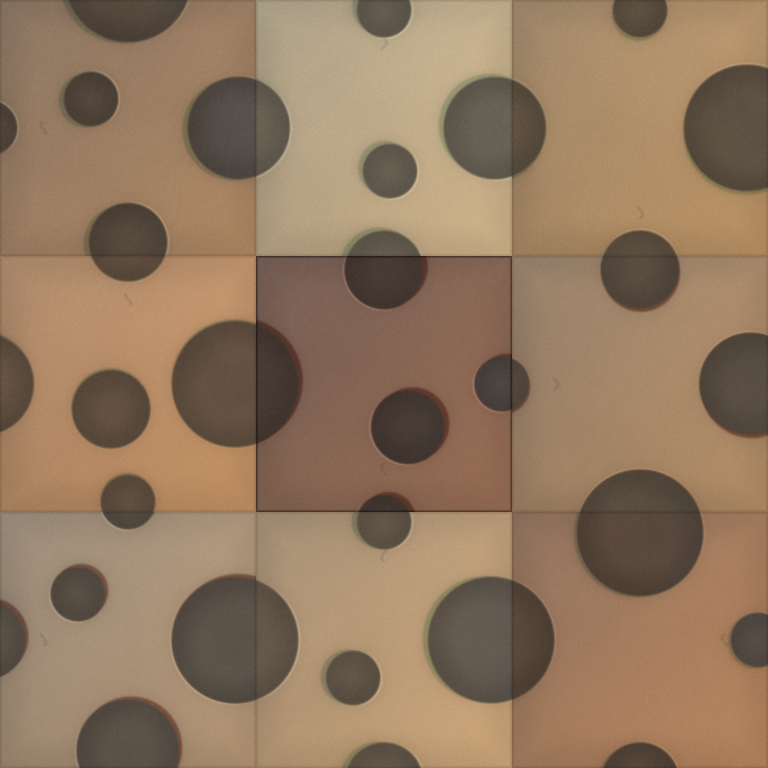
Write a Shadertoy shader that draws this pattern.

```glsl
// Three by three worn tan tiles, each pierced by round holes on its edges and inside.

const float TILES = 3.0;          // tiles across and down
const float SOFT = 0.007;         // edge blur, in tile widths
const float SIZE_BASE = 0.0586;   // hole radius = base + size * step
const float SIZE_STEP = 0.0469;
const float LEAN = 0.3;           // how far edge holes slide, per radius
const float SEAM_WIDTH = 0.012;
const float GRAIN = 0.018;
const vec3 COOL_GREY = vec3(0.33, 0.34, 0.36);
const vec3 GREEN_WALL = vec3(0.75, 0.83, 0.80);
const vec3 RED_WALL = vec3(0.70, 0.55, 0.53);

// Face colour of each tile, row by row from the top left
const vec3 FACE[9] = vec3[9](
    vec3(0.62, 0.50, 0.39), vec3(0.75, 0.67, 0.54), vec3(0.69, 0.56, 0.41),
    vec3(0.73, 0.56, 0.41), vec3(0.53, 0.40, 0.33), vec3(0.65, 0.53, 0.41),
    vec3(0.66, 0.57, 0.47), vec3(0.73, 0.61, 0.47), vec3(0.65, 0.49, 0.37));

// Size class of the edge holes: top, right, bottom, left
const vec4 EDGE_SIZE[9] = vec4[9](
    vec4(4, 3, 2, 1), vec4(1, 3, 2, 3), vec4(1, 4, 2, 3),
    vec4(2, 4, 1, 3), vec4(2, 1, 1, 4), vec4(2, 3, 4, 1),
    vec4(1, 4, 3, 2), vec4(1, 4, 2, 4), vec4(4, 1, 2, 4));

// Inner hole: centre and size class, zero for none
const vec3 INNER[9] = vec3[9](
    vec3(0.355, 0.387, 1), vec3(0.523, 0.668, 1), vec3(0),
    vec3(0.434, 0.598, 2), vec3(0.594, 0.668, 1.8), vec3(0),
    vec3(0.305, 0.320, 1), vec3(0.379, 0.648, 1), vec3(0));

// Direction in which the wall of the holes shows
const vec2 WALL[9] = vec2[9](
    vec2(-0.020, 0.006), vec2(-0.018, -0.012), vec2(-0.004, 0.014),
    vec2(-0.002, -0.008), vec2(0.018, -0.012), vec2(0.004, 0.012),
    vec2(0.012, -0.012), vec2(-0.020, -0.004), vec2(-0.012, 0.006));

// Side on which the faint pencil smudge sits
const int SMUDGE_SIDE[9] = int[9](3, 0, 2, 0, 2, 3, 3, 0, 1);

float hash(vec2 p) {
    return fract(sin(dot(p, vec2(127.1, 311.7))) * 43758.5);
}

// Outward direction of a side: 0 top, 1 right, 2 bottom, 3 left
vec2 sideNormal(int side) {
    float angle = float(side) * 1.570796;
    return vec2(sin(angle), -cos(angle));
}

float holeRadius(float size) {
    return SIZE_BASE + SIZE_STEP * size;
}

// Signed distance to the nearest hole of one tile
float holes(vec2 q, int tile, vec2 slide) {
    vec3 inner = INNER[tile];
    float d = inner.z > 0.0 ? length(q - inner.xy) - holeRadius(inner.z) : 1.0;
    for (int side = 0; side < 4; side++) {
        vec2 n = sideNormal(side);
        float r = holeRadius(EDGE_SIZE[tile][side]);
        vec2 centre = 0.5 + n * (0.5 + dot(n, slide) * (0.008 + LEAN * r));
        d = min(d, length(q - centre) - r);
    }
    return d;
}

// Layered sines for uneven staining
float mottle(vec2 p) {
    float sum = 0.0, amp = 0.5;
    for (int i = 0; i < 4; i++) {
        sum += amp * sin(p.x + 1.7 * sin(p.y)) * cos(p.y - 0.6 * p.x);
        p = mat2(1.6, 1.2, -1.2, 1.6) * p + 2.3;
        amp *= 0.5;
    }
    return sum;
}

void mainImage(out vec4 fragColor, in vec2 fragCoord) {
    // Tile coordinates, with y running down
    vec2 p = vec2(fragCoord.x, iResolution.y - fragCoord.y) * TILES / iResolution.y;
    vec2 q = fract(p), cell = mod(floor(p), TILES);
    int tile = int(cell.y * TILES + cell.x);
    float soft = max(SOFT, 1.2 * TILES / iResolution.y);
    float seed = hash(cell + 4.0);

    // Face with uneven light and staining
    vec3 base = FACE[tile];
    vec2 lightDir = normalize(vec2(0.7, seed - 0.5));
    vec3 face = base * (1.0 + 0.10 * dot(q - 0.5, lightDir) + 0.02 * mottle(p * 5.0));
    face += vec3(0.03, 0.0, -0.03) * (q.x + q.y - 1.0);
    vec2 border = min(q, 1.0 - q);
    float edge = min(border.x, border.y);
    face *= 1.0 - 0.07 * (1.0 - smoothstep(0.0, 0.16, edge));

    // Faint pencil smudge
    vec2 m = q - 0.5 - sideNormal(SMUDGE_SIDE[tile]) * 0.33;
    float stroke = abs(m.x - 0.010 * sin(m.y * 90.0 + seed * 6.0));
    float smudge = (1.0 - smoothstep(0.002, 0.012, stroke)) * (1.0 - smoothstep(0.02, 0.03, abs(m.y)));
    face *= 1.0 - 0.09 * smudge;

    // Holes: wall crescent, lit lip and dark floor
    vec2 slide = vec2(-1.0, cell.x < 0.5 ? -1.0 : 1.0);
    float floorDist = holes(q, tile, slide);
    float wallDist = holes(q - WALL[tile], tile, slide);
    float opening = min(floorDist, wallDist);
    float lip = smoothstep(0.004, 0.02, wallDist - floorDist) * exp(-pow((floorDist - 0.004) / 0.006, 2.0));
    vec3 wall = face * mix(GREEN_WALL, RED_WALL, step(0.001, WALL[tile].x));
    vec3 depth = mix(base, vec3(dot(base, vec3(0.333))), 0.28) * 0.54;
    depth = mix(depth, COOL_GREY, 0.4 * seed * smoothstep(0.5, 1.0, q.x));
    depth *= 0.92 + 0.14 * smoothstep(0.0, 0.13, -floorDist) + 0.05 * mottle(p * 7.0);

    vec3 color = face * (1.0 - 0.07 * exp(-max(opening, 0.0) * 45.0)) + 0.09 * lip;
    color = mix(color, wall, 1.0 - smoothstep(-soft, soft, opening));
    color = mix(color, depth, 1.0 - smoothstep(-soft, soft, floorDist));

    // Worn seam, deeper on dark tiles, and fine grain
    float seam = mix(0.45, 0.12, smoothstep(0.40, 0.50, base.g));
    color *= 1.0 - seam * (1.0 - smoothstep(0.0, SEAM_WIDTH, edge));
    color += GRAIN * (hash(floor(p * 170.0)) - 0.5);
    fragColor = vec4(color, 1.0);
}
```
